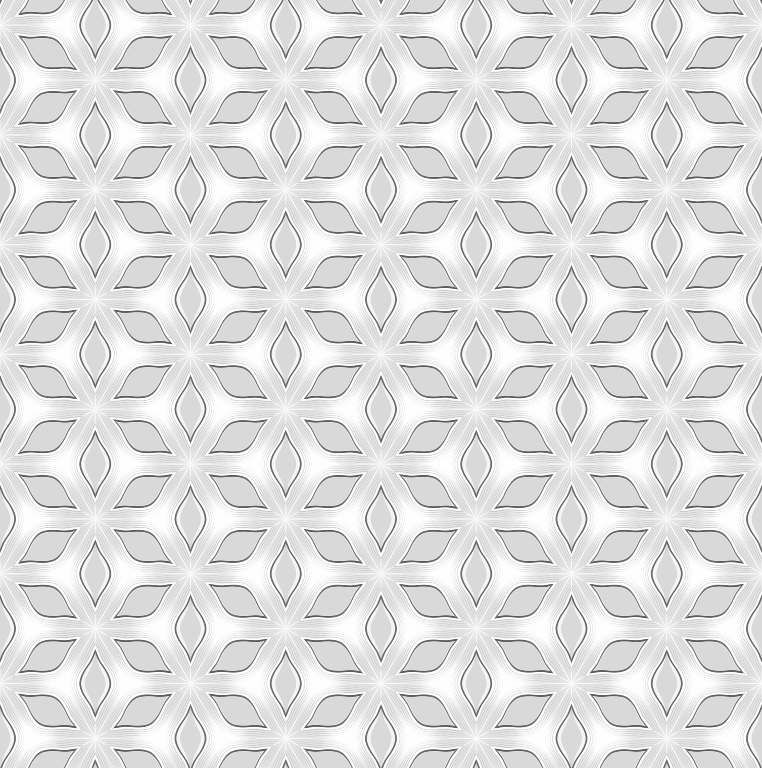
This pattern is drawn by a WebGL 1 fragment shader. Its source:

```glsl
precision highp float;

uniform vec2 u_resolution;

// Layout: one unit is the distance between neighbouring star centres
const vec2 REPEATS = vec2(4.0, 7.0);
const float STAR_PHASE = 0.77;
const float SQRT3 = 1.7320508;
const float PI = 3.14159265;

// Leaf shape
const float LEAF_REACH = 0.18;
const float LEAF_ROUNDING = 0.075;
const float TIP_PINCH = 0.015;
const float STROKE_BOLD = 0.0095;
const float STROKE_FINE = 0.0065;
const float FILL_INSET = 0.013;
const float UPRIGHT_INSET = 0.042;

// Contours that wrap the leaves and run along the spokes
const int CONTOURS = 4;
const float CONTOUR_START = 0.036;
const float CONTOUR_STEP = 0.021;
const float CONTOUR_WIDTH = 0.0035;
const float RAY_WIDTH = 0.005;

// Greys
const float PAPER = 0.995;
const float LEAF_GREY = 0.85;
const float SPOKE_GREY = 0.90;
const float CONTOUR_GREY = 0.76;
const float STROKE_DARK = 0.36;
const float STROKE_SOFT = 0.48;

// Offset from the nearest star of a triangular lattice
vec2 nearestStar(vec2 p) {
  vec2 cell = vec2(SQRT3, 1.0);
  vec2 a = mod(p + 0.5 * cell, cell) - 0.5 * cell;
  vec2 b = mod(p, cell) - 0.5 * cell;
  return dot(a, a) < dot(b, b) ? a : b;
}

// Half width of a leaf at distance t from its middle
float leafHalfWidth(float t) {
  float pinch = (t - 0.21) / 0.075;
  return LEAF_REACH - sqrt(t * t + LEAF_ROUNDING * LEAF_ROUNDING) / SQRT3
       - TIP_PINCH * exp(-pinch * pinch);
}

float line(float d, float halfWidth, float blur) {
  return 1.0 - smoothstep(halfWidth - blur, halfWidth + blur, abs(d));
}

void main() {
  vec2 p = gl_FragCoord.xy / u_resolution * REPEATS * vec2(SQRT3, 1.0);
  float blur = 0.6 * REPEATS.y / u_resolution.y;

  // Fold the six leaves around a star onto one
  vec2 q = nearestStar(p - vec2(0.0, STAR_PHASE));
  float r = length(q);
  float angle = atan(q.y, q.x + 1e-5);
  float fold = mod(angle, PI / 3.0) - PI / 6.0;
  float along = r * cos(fold);
  float across = abs(r * sin(fold));
  float t = abs(0.5 - along);
  float d = across - leafHalfWidth(t);
  float spokeAcross = r * sin(PI / 6.0 - abs(fold));

  bool upright = abs(q.x) * SQRT3 < abs(q.y);
  bool besideLevelSpoke = abs(q.y) * SQRT3 < abs(q.x);

  // Pale spokes that dissolve into the white triangles
  float spoke = 1.0 - smoothstep(0.27, 0.47, r);
  spoke *= smoothstep(0.018, 0.035, d);
  float grey = mix(PAPER, SPOKE_GREY, spoke);

  // Fine contours, each fading sooner than the last around the leaf
  for (int i = 0; i < CONTOURS; i++) {
    float k = float(i);
    float level = CONTOUR_START + k * CONTOUR_STEP;
    float fade = smoothstep(0.05, 0.16, r);
    fade *= 1.0 - smoothstep(0.38, 0.60 - 0.03 * k, r) * (0.45 + 0.15 * k);
    float strength = (0.9 - 0.12 * k) * fade;
    grey = mix(grey, CONTOUR_GREY, strength * line(d - level, CONTOUR_WIDTH, blur));
  }

  // White rays through the star
  float ray = line(spokeAcross, RAY_WIDTH, blur) * (1.0 - smoothstep(0.14, 0.32, r));
  float leafRay = line(across, RAY_WIDTH, blur) * (1.0 - smoothstep(0.08, 0.17, r));
  grey = mix(grey, PAPER, 0.85 * max(ray, leafRay));

  // Leaf interior and its grey lens
  float inside = 1.0 - smoothstep(-blur, blur, d);
  grey = mix(grey, 0.96, inside);
  float inset = upright ? UPRIGHT_INSET * (1.0 - smoothstep(0.1, 0.3, t)) : FILL_INSET;
  grey = mix(grey, LEAF_GREY, 1.0 - smoothstep(-blur, blur, d + inset));

  // Outline, heavier where it runs beside a level spoke
  float weight = 0.5;
  if (!upright) {
    weight += (besideLevelSpoke ? 0.5 : -0.5) * smoothstep(0.0, 0.12, t);
  }
  float stroke = line(d, mix(STROKE_FINE, STROKE_BOLD, weight), blur);
  stroke *= smoothstep(0.12, 0.21, along);
  grey = mix(grey, mix(STROKE_SOFT, STROKE_DARK, weight), stroke);

  gl_FragColor = vec4(vec3(grey), 1.0);
}
```
